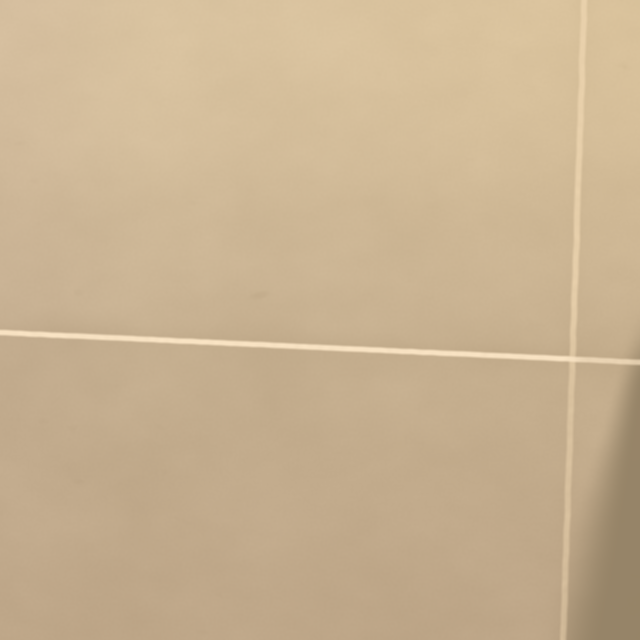
This texture is drawn by a three.js fragment shader. Its source:

```glsl
// Large beige wall tiles meeting at one pale, slightly tilted grout cross.
// Warm light falls from the top, a soft shadow fills the lower right corner,
// and gradient noise gives the faint clouds, wobbling joints and fine grain.

varying vec2 vUv;

vec2 hashGradient(vec2 cell) {
  vec2 h = vec2(dot(cell, vec2(127.1, 311.7)), dot(cell, vec2(269.5, 183.3)));
  return fract(sin(h) * 43758.5) * 2.0 - 1.0;
}

float gradientNoise(vec2 p) {
  vec2 i = floor(p);
  vec2 f = fract(p);
  vec2 u = f * f * f * (f * (f * 6.0 - 15.0) + 10.0);
  float a = dot(hashGradient(i), f);
  float b = dot(hashGradient(i + vec2(1.0, 0.0)), f - vec2(1.0, 0.0));
  float c = dot(hashGradient(i + vec2(0.0, 1.0)), f - vec2(0.0, 1.0));
  float d = dot(hashGradient(i + 1.0), f - 1.0);
  return mix(mix(a, b, u.x), mix(c, d, u.x), u.y);
}

float clouds(vec2 p) {
  float sum = 0.0;
  float amplitude = 0.5;
  for (int i = 0; i < 4; i++) {
    sum += amplitude * gradientNoise(p);
    p = mat2(1.6, 1.2, -1.2, 1.6) * p + 7.3;
    amplitude *= 0.5;
  }
  return sum;
}

// Soft-edged line profile around a signed distance
float joint(float dist, float halfWidth) {
  return 1.0 - smoothstep(halfWidth * 0.3, halfWidth * 1.5, abs(dist));
}

void main() {
  vec2 uv = vUv;

  // Signed distances to the two tilted joints, with a slight wobble
  float across = uv.y - (0.4805 - 0.0466 * uv.x);
  float down = uv.x - (0.880 + 0.033 * uv.y);
  across += 0.0008 * gradientNoise(vec2(uv.x * 55.0, 3.7));
  down += 0.0018 * gradientNoise(vec2(8.2, uv.y * 28.0));
  float upperTile = smoothstep(-0.004, 0.004, across);

  // Light falling off from the top, pinker at the left and yellower at right
  vec3 color = mix(vec3(0.745, 0.653, 0.535), vec3(0.772, 0.684, 0.560),
                   smoothstep(0.0, 0.5, uv.y));
  color = mix(color, vec3(0.850, 0.762, 0.622), smoothstep(0.40, 0.98, uv.y));
  color += vec3(0.006, 0.0, -0.018) * (uv.x - 0.4) * uv.y;
  color += 0.012 * upperTile * (1.0 - smoothstep(0.0, 0.3, across));
  color -= vec3(0.012, 0.016, 0.008) * (1.0 - smoothstep(0.0, 0.25, uv.x)) * uv.y;

  // Cloudy stone mottling, rare small smudges and fine grain
  color += 0.036 * clouds(uv * vec2(5.0, 6.5) + 2.4);
  color += 0.016 * clouds(uv * vec2(17.0, 24.0) + 11.0);
  float smudge = smoothstep(0.40, 0.65, gradientNoise(uv * vec2(21.0, 34.0) + 5.1));
  color -= 0.022 * smudge;
  color += 0.007 * gradientNoise(uv * 190.0);

  // Dim rims beside the joints, strongest above the horizontal one
  float rim = exp(-abs(across) * 60.0) * mix(0.008, 0.036, upperTile);
  color -= rim + 0.012 * exp(-abs(down) * 75.0);

  // Corner shadow, softer toward the bottom and held back by the joint
  float shadowEdge = uv.x - (0.885 + 0.24 * uv.y);
  float softness = mix(0.055, 0.024, smoothstep(0.0, 0.45, uv.y));
  float shadow = smoothstep(-softness, softness, shadowEdge);
  shadow *= mix(0.35, 1.0, smoothstep(-0.006, 0.008, down));
  shadow *= 1.0 - smoothstep(0.40, 0.54, uv.y);
  color = mix(color, vec3(0.575, 0.505, 0.395), shadow * 0.92);

  // Vertical joint, fainter below the crossing
  float grain = gradientNoise(uv * 85.0);
  float lit = mix(0.52, 0.78, smoothstep(0.36, 0.56, uv.y)) + 0.14 * grain;
  lit *= 1.0 - 0.25 * shadow;
  color = mix(color, vec3(0.930, 0.835, 0.690), joint(down, 0.0052) * lit);

  // Horizontal joint, bright and crisp, dimming past the crossing
  float glow = mix(0.95, 0.70, smoothstep(-0.02, 0.03, down)) + 0.10 * grain;
  color = mix(color, vec3(0.985, 0.900, 0.775), joint(across, 0.0046) * glow);

  gl_FragColor = vec4(clamp(color, 0.0, 1.0), 1.0);
}
```
